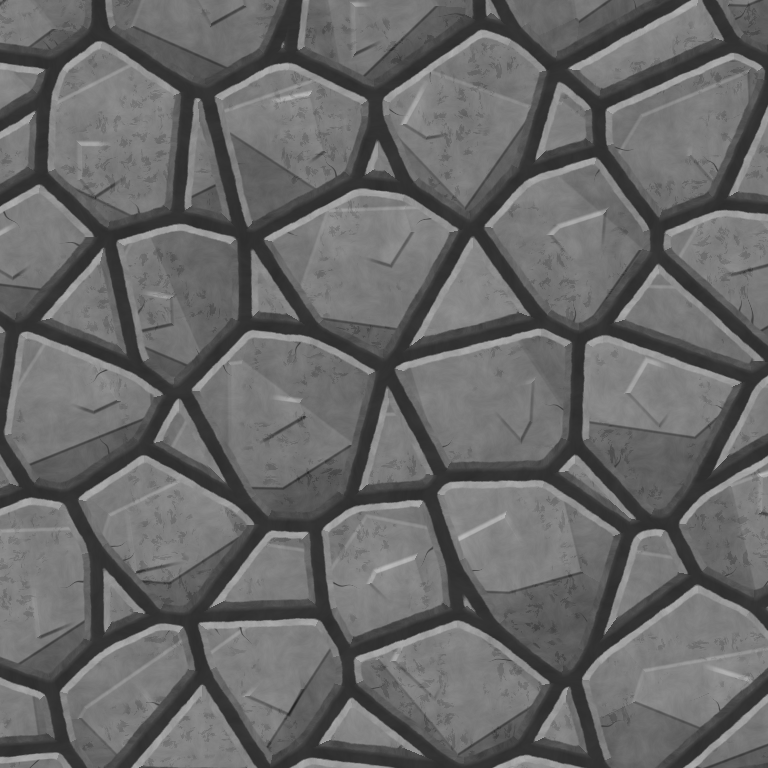
Give the GLSL for this texture, as a Shadertoy shader.

```glsl
// Hand-painted grey flagstones: big slabs with small chips wedged at their joints.
// A weighted Voronoi diagram gives straight joints; each stone then gets a lit bevel,
// random cut facets, an open chisel mark, edge cracks and mottled grime.

const vec2 CELL = vec2(0.245, 0.185);    // average slab size
const vec2 LIGHT = vec2(-0.35, 0.937);   // direction towards the light
const float GAP = 0.0085;                // half width of a joint
const float BEVEL = 0.0085;

struct Stone { vec2 id; vec2 local; vec2 facing; float edge; float isSlab; };

float hash(vec2 p, float salt) {
    vec3 q = fract(p.xyx * 0.1031 + salt * 0.137);
    q += dot(q, q.yzx + 33.33);
    return fract((q.x + q.y) * q.z);
}

vec2 jitter(vec2 cell, float salt) {
    return vec2(hash(cell, salt), hash(cell, salt + 1.0)) - 0.5;
}

float smoothMin(float a, float b, float k) {
    float h = max(k - abs(a - b), 0.0) / k;
    return min(a, b) - 0.25 * h * h * k;
}

// Layered, warped sines, roughly -0.7 to 0.7
float grime(vec2 p) {
    float sum = 0.0, amp = 0.5;
    for (int i = 0; i < 5; i++) {
        p = mat2(0.8, 0.6, -0.6, 0.8) * p * 1.9 + 1.7;
        p += 0.8 * sin(p.yx * 0.7);
        sum += amp * sin(p.x) * sin(p.y);
        amp *= 0.68;
    }
    return sum;
}

// Cellular noise: soft round stains
float stains(vec2 p, float soft) {
    float d = 1.0;
    for (int y = -1; y <= 1; y++)
    for (int x = -1; x <= 1; x++) {
        vec2 cell = floor(p) + vec2(x, y);
        float radius = 0.45 * hash(cell, 7.0) - 0.1;
        d = min(d, length(p - cell - 0.5 - jitter(cell, 8.0)) - radius);
    }
    return 1.0 - smoothstep(-soft, soft, d);
}

// Sites of the diagram: position and weight
vec2 slabCentre(vec2 cell) {
    float stagger = 0.5 * mod(cell.y, 2.0);
    return (cell + 0.5 + vec2(stagger, 0.0) + 0.58 * jitter(cell, 1.0)) * CELL;
}

vec3 chipSite(vec2 cell) {
    float odd = mod(cell.y, 2.0);
    vec2 c = (cell + vec2(0.5 * odd, 0.22) + 0.2 * jitter(cell, 3.0)) * CELL;
    float d = min(distance(c, slabCentre(cell)), distance(c, slabCentre(cell - vec2(1, 0))));
    d = min(d, distance(c, slabCentre(cell + vec2(odd - 1.0, -1.0))));
    float reach = mix(-0.006, 0.036, hash(cell, 5.0));
    return vec3(c, d * d - 2.0 * d * reach);
}

vec3 site(vec2 cell, int kind) {
    return kind == 0 ? vec3(slabCentre(cell), 0.0) : chipSite(cell);
}

float power(vec2 p, vec3 s) { return dot(p - s.xy, p - s.xy) + s.z; }

Stone findStone(vec2 p) {
    Stone stone = Stone(vec2(0), vec2(0), vec2(0, 1), 1.0, 1.0);
    vec2 home = floor(p / CELL);
    vec3 own = vec3(0);
    float best = 1e3, nearest = 1e3;
    for (int y = -2; y <= 2; y++)
    for (int x = -2; x <= 2; x++)
    for (int kind = 0; kind < 2; kind++) {
        vec2 cell = home + vec2(x, y);
        vec3 s = site(cell, kind);
        float w = power(p, s);
        if (w < best) {
            best = w;
            own = s;
            stone.id = cell + float(kind) * vec2(37, 71);
            stone.isSlab = 1.0 - float(kind);
        }
    }
    for (int y = -2; y <= 2; y++)
    for (int x = -2; x <= 2; x++)
    for (int kind = 0; kind < 2; kind++) {
        vec3 s = site(home + vec2(x, y), kind);
        float gap = distance(s.xy, own.xy);
        if (gap < 1e-4) continue;
        float e = (power(p, s) - best) / (2.0 * gap);
        if (e < nearest) { nearest = e; stone.facing = (s.xy - own.xy) / gap; }
        stone.edge = smoothMin(stone.edge, e, 0.006);
    }
    stone.local = p - own.xy;
    return stone;
}

// Random five-sided cut: signed distance and how much its side faces the light
vec2 cutFacet(vec2 q, vec2 id, float salt, float inner, float outer) {
    vec2 cut = vec2(-1.0, 0.0);
    for (int i = 0; i < 5; i++) {
        float k = salt + float(i);
        float angle = 1.2566 * (float(i) + 0.8 * hash(id, k)) + salt;
        vec2 n = vec2(cos(angle), sin(angle));
        float d = dot(q, n) - mix(inner, outer, hash(id, k + 5.5));
        if (d > cut.x) cut = vec2(d, dot(n, LIGHT));
    }
    return cut;
}

// Thin lit or shadowed lip along a cut
float lip(vec2 cut, float width, float soft) {
    float w = width * (cut.y > 0.0 ? 1.0 : 0.7);
    return cut.y * smoothstep(-soft, soft, cut.x) * (1.0 - smoothstep(0.4 * w, w, cut.x));
}

// Tapered notch running inwards from the rim
float crack(Stone s, float salt, float soft) {
    float angle = 6.2832 * hash(s.id, salt);
    vec2 along = vec2(cos(angle), sin(angle));
    float depth = s.edge - GAP;
    float across = dot(s.local, vec2(-along.y, along.x)) + 0.0015 * sin(depth * 260.0);
    float width = 0.002 * (1.0 - depth / mix(0.015, 0.04, hash(s.id, salt + 1.0)));
    return smoothstep(-0.5 * soft, soft, width - abs(across)) * step(0.0, dot(s.local, along));
}

float faceTone(Stone s, vec2 uv, float soft) {
    float tone = 0.485 + 0.05 * (hash(s.id, 20.0) - 0.5) + 0.3 * dot(s.local, LIGHT);
    vec2 facet = cutFacet(s.local, s.id, 10.0, 0.035, 0.13);
    tone += smoothstep(-soft, soft, facet.x) * (0.035 * facet.y - 0.07);
    tone += 0.11 * lip(facet, 0.006, soft);

    // Open chisel mark
    vec2 q = s.local - 0.04 * jitter(s.id, 50.0);
    vec2 mark = cutFacet(q, s.id, 30.0, 0.018, 0.045);
    float turn = 6.2832 * hash(s.id, 52.0);
    float open = s.isSlab * smoothstep(-0.015, 0.015, dot(q, vec2(cos(turn), sin(turn))));
    tone += open * 0.19 * lip(mark, 0.008, soft);
    tone += open * 0.03 * smoothstep(-0.03, 0.0, mark.x) * (1.0 - smoothstep(0.0, soft, mark.x));

    // Mottling, pits and stains
    tone += 0.035 * grime(uv * 14.0) + 0.025 * grime(uv * 70.0);
    tone -= 0.07 * smoothstep(0.1, 0.5, grime(uv * 90.0 + 5.0)) * smoothstep(0.0, 0.3, grime(uv * 9.0));
    tone += 0.018 * stains(uv * 17.0, 0.08);
    float cracks = max(crack(s, 60.0, soft), crack(s, 63.0, soft));
    return mix(tone, 0.22, 0.85 * cracks * s.isSlab);
}

void mainImage(out vec4 fragColor, in vec2 fragCoord) {
    vec2 uv = fragCoord / iResolution.y;
    float soft = max(1.0 / iResolution.y, 0.0014);
    Stone s = findStone(uv);
    s.edge += 0.0012 * grime(uv * 40.0);
    float lit = dot(s.facing, LIGHT);

    float bevelTone = lit > 0.0 ? mix(0.48, 0.64, lit) : mix(0.44, 0.28, -lit);
    bevelTone += 0.05 * grime(uv * 55.0);
    float inside = smoothstep(-soft, soft, s.edge - GAP - BEVEL);
    float tone = mix(bevelTone, faceTone(s, uv, soft), inside);

    float jointTone = 0.195 + 0.07 * smoothstep(0.003, GAP, s.edge) * max(-lit, 0.0);
    jointTone += 0.02 * grime(uv * 30.0);
    tone = mix(jointTone, tone, smoothstep(-soft, soft, s.edge - GAP));
    fragColor = vec4(vec3(tone), 1.0);
}
```
